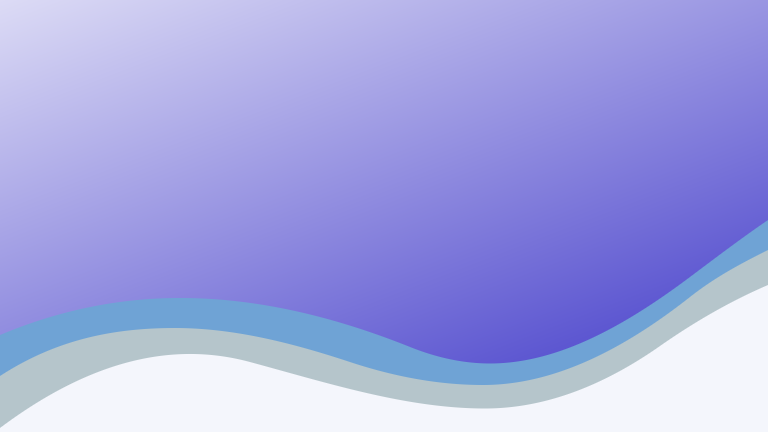
This background is drawn by a Shadertoy shader. Its source:

```glsl
const vec3 SKY_LIGHT = vec3(0.863, 0.859, 0.961);
const vec3 SKY_DEEP  = vec3(0.353, 0.329, 0.816);
const vec3 BLUE      = vec3(0.435, 0.640, 0.835);
const vec3 GREY      = vec3(0.710, 0.773, 0.796);
const vec3 WHITE     = vec3(0.957, 0.965, 0.988);

// Share of the sky blend gained across the width and down the height
const vec2 SKY_RAMP = vec2(0.512, 0.749);

// Wave knots: x, height, slope, in fractions of the canvas
const int KNOTS = 6;
const vec3 BLUE_WAVE[KNOTS] = vec3[KNOTS](
    vec3(0.0, 0.2245, 0.747), vec3(0.2344, 0.3102, 0.0),
    vec3(0.5339, 0.1968, -0.711), vec3(0.638, 0.1586, 0.0),
    vec3(0.8984, 0.3588, 1.333), vec3(1.0, 0.4907, 1.21));
const vec3 GREY_WAVE[KNOTS] = vec3[KNOTS](
    vec3(0.0, 0.1296, 1.156), vec3(0.2279, 0.2407, 0.0),
    vec3(0.4557, 0.162, -0.587), vec3(0.6289, 0.1088, 0.0),
    vec3(0.8984, 0.3125, 1.4), vec3(1.0, 0.4213, 0.89));
const vec3 WHITE_WAVE[KNOTS] = vec3[KNOTS](
    vec3(0.0, 0.0093, 1.333), vec3(0.2474, 0.1806, 0.0),
    vec3(0.3255, 0.162, -0.48), vec3(0.6315, 0.0544, 0.0),
    vec3(0.8594, 0.1991, 1.244), vec3(1.0, 0.3403, 0.764));

// Cubic Hermite segment between two knots
float hermite(vec3 a, vec3 b, float x) {
    float span = b.x - a.x;
    float t = clamp((x - a.x) / span, 0.0, 1.0);
    float s = 1.0 - t;
    return a.y * s * s * (1.0 + 2.0 * t) + b.y * t * t * (3.0 - 2.0 * t)
         + span * t * s * (a.z * s - b.z * t);
}

float waveHeight(vec3 knots[KNOTS], float x) {
    float height = knots[0].y;
    for (int i = 0; i < KNOTS - 1; i++) {
        if (x >= knots[i].x) height = hermite(knots[i], knots[i + 1], x);
    }
    return height;
}

// Smooth coverage of the area below a wave
float below(vec3 knots[KNOTS], vec2 uv) {
    float d = waveHeight(knots, uv.x) - uv.y;
    float edge = length(vec2(dFdx(d), dFdy(d)));
    return clamp(0.5 + d / edge, 0.0, 1.0);
}

void mainImage(out vec4 fragColor, in vec2 fragCoord) {
    vec2 uv = fragCoord / iResolution.xy;

    // Diagonal sky gradient, from the upper left
    float depth = dot(vec2(uv.x, 1.0 - uv.y), SKY_RAMP);
    vec3 color = mix(SKY_LIGHT, SKY_DEEP, clamp(depth, 0.0, 1.0));

    // Layered waves, back to front
    color = mix(color, BLUE, below(BLUE_WAVE, uv));
    color = mix(color, GREY, below(GREY_WAVE, uv));
    color = mix(color, WHITE, below(WHITE_WAVE, uv));

    fragColor = vec4(color, 1.0);
}
```
